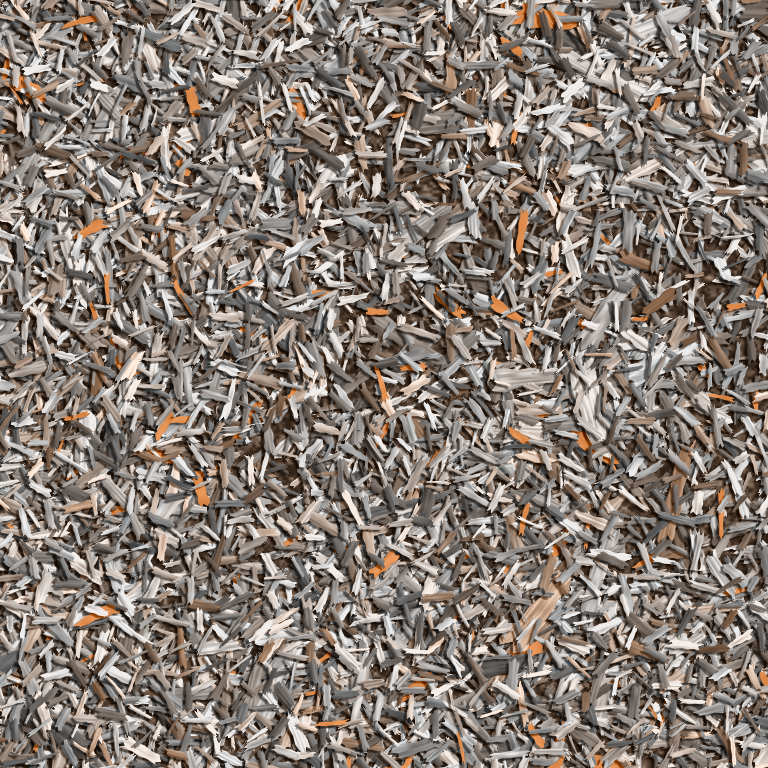
This texture is drawn by a Shadertoy shader. Its source:

```glsl
// Weathered wood-chip mulch: overlapping splinters with hard sunlight shadows.

const int   LAYERS       = 14;                 // drawn from the top down
const float COARSE_CELLS = 9.0;                // grid of the large chips
const vec2  FINE_CELLS   = vec2(16.0, 38.0);   // grid range of the small chips
const vec2  HALF_LENGTH  = vec2(0.38, 0.66);   // in cells
const vec2  HALF_WIDTH   = vec2(0.06, 0.20);   // in cells
const float JITTER       = 0.44;               // in cells
const vec2  LIGHT        = vec2(0.80, 0.60);   // direction towards the sun
const float SHADOW_REACH = 0.0046;
const float SHADOW_DEPTH = 0.56;
const vec2  CHIP_TONE    = vec2(0.36, 1.00);
const vec3  WARM_CAST    = vec3(0.050, 0.0, -0.038);
const float LEAF_SHARE   = 0.0015;
const float LEAF_WARMTH  = 6.5;

float hash(vec2 p) {
    return fract(sin(dot(p, vec2(127.1, 311.7))) * 43758.5453);
}

vec4 hash4(vec2 p) {
    return fract(sin(dot(p, vec2(127.1, 311.7)) + vec4(0.0, 1.7, 3.1, 5.3)) * 43758.5453);
}

float noise(vec2 p) {
    vec2 i = floor(p), f = fract(p);
    f = f * f * (3.0 - 2.0 * f);
    return mix(mix(hash(i), hash(i + vec2(1, 0)), f.x),
               mix(hash(i + vec2(0, 1)), hash(i + vec2(1, 1)), f.x), f.y);
}

float zigzag(float x) {
    return abs(fract(x) * 2.0 - 1.0);
}

mat2 rotation(float a) {
    float c = cos(a), s = sin(a);
    return mat2(c, s, -s, c);
}

// Signed distance to a tapered splinter with slanted, ragged ends.
float splinter(vec2 q, vec2 halfSize, float seed) {
    float along = q.x / halfSize.x;
    q.y += (seed - 0.5) * 0.16 * q.x * along;
    float taper = mix(1.0, 0.35 + 0.6 * seed, clamp(0.5 + 0.5 * along, 0.0, 1.0));
    float width = halfSize.y * taper * (0.82 + 0.25 * zigzag(along * 1.3 + seed * 5.0));
    float tip = halfSize.x * (1.0 - 0.2 * zigzag(q.y / halfSize.y * 0.9 + seed * 9.0));
    float slant = (fract(seed * 7.3) - 0.5) * 1.6 * q.y;
    return max(abs(q.x + slant) - tip, abs(q.y) - width);
}

// Tone and warmth of the wood: streaked grain, weather stains, a lit edge.
vec2 woodSurface(vec2 grainAt, vec2 id, vec4 pick, float edge) {
    float grain = noise(grainAt * vec2(38.0, 430.0) + id * 3.1);
    float stain = noise(grainAt * vec2(70.0, 130.0) + id * 5.7);
    if (fract(pick.x * 57.0) < LEAF_SHARE) return vec2(0.50 + 0.12 * stain, LEAF_WARMTH);
    float tone = mix(CHIP_TONE.x, CHIP_TONE.y, pick.x);
    tone = tone * (0.62 + 0.40 * grain + 0.24 * stain) + 0.13 * edge;
    return vec2(tone, -0.1 + 1.3 * pick.y + 1.8 * pow(pick.y, 8.0));
}

// Slides one grid of chips under those already laid.
// seen: tone and warmth so far; gap: uncovered share; sunlight: light left.
void layChips(inout vec2 seen, inout float gap, inout float sunlight,
              vec2 uv, float layer, float cells, float density) {
    mat2 turn = rotation(layer * 1.37);
    vec2 p = turn * uv * cells + layer * 13.7;
    vec2 sun = turn * LIGHT;
    float blur = 0.7 * cells / iResolution.y;
    float reach = SHADOW_REACH * cells;

    for (int k = 0; k < 4; k++) {
        vec2 cell = floor(p - 0.5) + vec2(k & 1, k >> 1);
        vec2 id = cell + layer * 37.0;
        vec4 pick = hash4(id);
        vec4 shape = fract(pick * 37.0);
        vec2 offset = p - cell - 0.5 - JITTER * (pick.zw - 0.5);
        if (shape.x > density || dot(offset, offset) > 0.8) continue;

        vec2 halfSize = vec2(mix(HALF_LENGTH.x, HALF_LENGTH.y, shape.y),
                             mix(HALF_WIDTH.x, HALF_WIDTH.y, shape.z));
        mat2 spin = rotation(6.2832 * shape.w);
        vec2 q = spin * offset;
        vec2 sunLocal = spin * sun;
        float seed = fract(pick.z * 91.0);

        // Visible part of the chip
        float body = 1.0 - smoothstep(-blur, blur, splinter(q, halfSize, seed));
        if (body > 0.0) {
            float edge = sunLocal.y * clamp(q.y / halfSize.y, -1.0, 1.0);
            vec2 wood = woodSurface(q / cells, id, pick, edge);
            seen += gap * body * vec2(wood.x * sunlight, wood.y);
            gap *= 1.0 - body;
        }

        // Shadow thrown on whatever lies below
        float shadowEdge = splinter(q + sunLocal * reach, halfSize, seed);
        float shade = 1.0 - smoothstep(-reach * 0.35, reach * 0.35, shadowEdge);
        sunlight *= 1.0 - SHADOW_DEPTH * shade;
    }
}

void mainImage(out vec4 fragColor, in vec2 fragCoord) {
    vec2 uv = fragCoord / iResolution.y;
    float bare = smoothstep(0.55, 0.85, noise(uv * 6.0 + 3.0));
    vec2 seen = vec2(0.0);
    float gap = 1.0, sunlight = 1.0;

    for (int i = 0; i < LAYERS; i++) {
        if (gap < 0.02) break;
        float layer = float(i) + 1.0;
        bool coarse = i == 3 || i == 7;
        float cells = coarse ? COARSE_CELLS
                             : mix(FINE_CELLS.x, FINE_CELLS.y, fract(layer * 0.618));
        float density = coarse ? 0.3 : 0.95 - 0.45 * bare;
        layChips(seen, gap, sunlight, uv, layer, cells, density);
    }

    // Dark crumbly soil in the gaps
    float crumbs = noise(uv * 130.0) * noise(uv * 260.0 + 7.0);
    seen += gap * vec2((0.12 + 0.5 * crumbs) * sunlight, 1.7);

    // Tone to colour: warm browns in the middle, neutral near white
    float tone = clamp(seen.x, 0.05, 0.93);
    vec3 color = vec3(tone) + WARM_CAST * seen.y * (0.4 + 2.4 * tone * (1.0 - tone));
    fragColor = vec4(clamp(color, 0.0, 1.0), 1.0);
}
```
